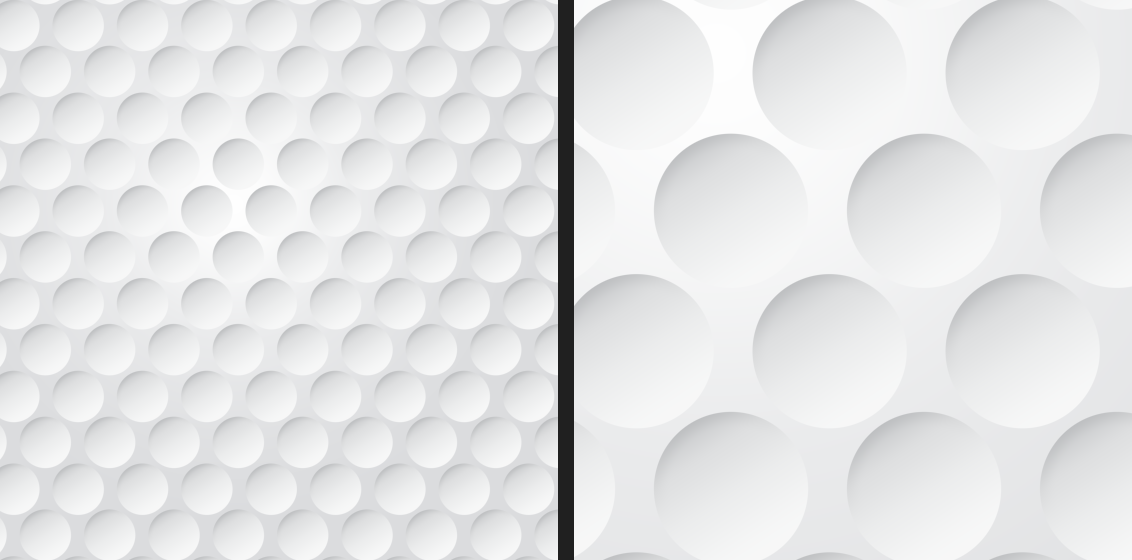
Left: the whole. Right: its middle third, enlarged.
Write a Shadertoy shader that draws this pattern.

```glsl
// Staggered rows of soft round dimples pressed into a pale, radially lit panel.

// Offset from the nearest dimple centre of one lattice, y pointing down.
vec2 cellOffset(vec2 p, vec2 firstCentre) {
    vec2 pitch = vec2(0.1149, 0.1656);
    vec2 q = p - firstCentre;
    return q - pitch * floor(q / pitch + 0.5);
}

// Panel surface: bright spot up and left of the middle, grey towards the edges.
vec3 panelColor(vec2 p) {
    float d = length(p - vec2(0.417, 0.365));
    vec3 color = mix(vec3(0.995), vec3(0.925, 0.928, 0.932), smoothstep(0.0, 0.26, d));
    return mix(color, vec3(0.860, 0.864, 0.872), smoothstep(0.14, 0.56, d));
}

// Dimple shading: shadow at the upper left, light at the lower right.
vec3 dimpleColor(vec2 unitOffset) {
    float t = 0.5 + 0.5 * dot(unitOffset, normalize(vec2(0.55, 0.83)));
    vec3 color = mix(vec3(0.765, 0.772, 0.780), vec3(0.865, 0.869, 0.873), smoothstep(-0.08, 0.26, t));
    color = mix(color, vec3(0.918, 0.922, 0.924), smoothstep(0.14, 0.58, t));
    color = mix(color, vec3(0.968, 0.970, 0.970), smoothstep(0.42, 0.98, t));

    // Thin contact shadow hugging the upper rim
    float rim = smoothstep(0.78, 1.0, length(unitOffset));
    return color - 0.035 * rim * (1.0 - smoothstep(0.05, 0.45, t));
}

void mainImage(out vec4 fragColor, in vec2 fragCoord) {
    vec2 p = vec2(fragCoord.x, iResolution.y - fragCoord.y) / iResolution.y;
    float pixel = 1.0 / iResolution.y;
    float radius = 0.0459;
    vec3 color = panelColor(p);

    // Two interleaved lattices form the staggered rows
    for (int row = 0; row < 2; row++) {
        vec2 offset = cellOffset(p, vec2(0.0247, 0.0456) + float(row) * vec2(0.0562, 0.0820));
        float edge = length(offset) - radius;
        float coverage = 1.0 - smoothstep(-0.75 * pixel, 0.75 * pixel, edge);
        color = mix(color, dimpleColor(offset / radius), coverage);
    }

    fragColor = vec4(color, 1.0);
}
```
